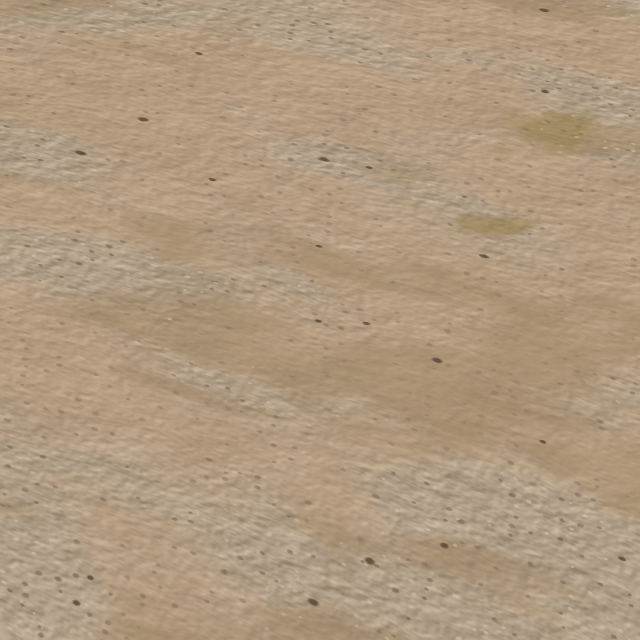
Give the GLSL for this texture, as a Shadertoy shader.

```glsl
const vec3 WARM_SAND = vec3(0.710, 0.612, 0.502);
const vec3 GREY_GRAVEL = vec3(0.690, 0.620, 0.535);
const vec3 BARE_EARTH = vec3(0.645, 0.548, 0.428);
const vec3 OLIVE_MOSS = vec3(0.610, 0.520, 0.350);
const vec3 DARK_STONE = vec3(0.330, 0.265, 0.210);
const vec3 PALE_CHIP = vec3(0.840, 0.790, 0.720);

float hash(vec2 p) {
    vec3 q = fract(vec3(p.xyx) * 0.1031);
    q += dot(q, q.yzx + 33.33);
    return fract((q.x + q.y) * q.z);
}

float noise(vec2 p) {
    vec2 cell = floor(p), f = fract(p);
    vec2 u = f * f * (3.0 - 2.0 * f);
    float low = mix(hash(cell), hash(cell + vec2(1, 0)), u.x);
    float high = mix(hash(cell + vec2(0, 1)), hash(cell + vec2(1, 1)), u.x);
    return mix(low, high, u.y);
}

float fbm(vec2 p, int octaves) {
    float sum = 0.0, weight = 0.5, total = 0.0;
    for (int i = 0; i < octaves; i++) {
        sum += weight * noise(p);
        total += weight;
        weight *= 0.5;
        p = mat2(1.6, 0.5, -0.5, 1.9) * p + 17.3;
    }
    return sum / total;
}

// Light from the upper left on a bumpy surface, roughly -0.5 to 0.5
float relief(vec2 p) {
    vec2 toLight = vec2(-0.35, 0.65);
    return fbm(p, 2) - fbm(p + toLight, 2);
}

// Sparse soft ellipses, at most one in each cell
float scatter(vec2 p, float share, float radius) {
    vec2 cell = floor(p);
    vec2 centre = 0.3 + 0.4 * vec2(hash(cell + 3.1), hash(cell + 7.7));
    float size = radius * mix(0.55, 1.0, hash(cell + 11.9));
    vec2 d = fract(p) - centre;
    d += 0.3 * size * (noise(p * 9.0) - 0.5);
    float present = step(hash(cell + 23.5), share);
    return present * (1.0 - smoothstep(0.5, 1.25, length(d) / size));
}

float mossPatch(vec2 uv, vec2 centre, vec2 size) {
    vec2 d = (uv - centre) / size;
    float ragged = length(d) + 1.2 * (fbm(uv * vec2(18.0, 30.0), 3) - 0.5);
    return 1.0 - smoothstep(0.35, 1.15, ragged);
}

void mainImage(out vec4 fragColor, in vec2 fragCoord) {
    vec2 uv = fragCoord / iResolution.xy;

    // Ground plane: rows compress with distance and slope down to the right
    vec2 ground = vec2(uv.x, uv.y * (1.0 + 0.5 * uv.y) + 0.32 * uv.x);
    ground += 0.012 * (vec2(noise(uv * 9.0), noise(uv * 9.0 + 40.0)) - 0.5);

    // Broad patches
    float nearness = 1.0 - uv.y;
    float gravelField = fbm(ground * vec2(4.0, 6.5) + 5.0, 5);
    float gravel = smoothstep(0.36, 0.66, gravelField + 0.22 * (nearness - 0.5));
    float bareField = fbm(ground * vec2(3.6, 8.5) + 31.0, 5);
    float bare = smoothstep(0.54, 0.70, bareField);
    float moss = max(mossPatch(uv, vec2(0.87, 0.80), vec2(0.085, 0.04)),
                     mossPatch(uv, vec2(0.77, 0.645), vec2(0.06, 0.018)));

    vec3 color = mix(WARM_SAND, GREY_GRAVEL, gravel);
    color = mix(color, BARE_EARTH, 0.75 * bare);
    color = mix(color, OLIVE_MOSS, 0.75 * moss);

    // Grain: coarse lumps, fine grit and faint streaks
    float lumps = relief(ground * vec2(58.0, 80.0));
    float grit = relief(ground * vec2(105.0, 150.0) + 60.0);
    float streaks = fbm(ground * vec2(24.0, 75.0) + 90.0, 3) - 0.5;
    float mottling = fbm(ground * vec2(13.0, 22.0) + 70.0, 3) - 0.5;
    float roughness = mix(0.75, 1.25, gravel) * (1.0 - 0.45 * max(bare, moss));
    float shade = roughness * (0.15 * lumps + 0.17 * grit + 0.10 * streaks);
    shade += 0.08 * mottling;
    color *= 1.0 + shade * vec3(0.93, 1.0, 1.13);

    // Little shadowed pits, pale chips and a few dark stones
    float pits = scatter(ground * vec2(38.0, 52.0), 0.16, 0.24);
    float chips = scatter(ground * vec2(44.0, 58.0) + 15.0, 0.12, 0.22);
    float stones = scatter(ground * vec2(11.0, 17.0) + 8.0, 0.07, 0.11);
    color = mix(color, DARK_STONE, 0.32 * pits * roughness);
    color = mix(color, PALE_CHIP, 0.50 * chips * gravel);
    color = mix(color, DARK_STONE, 0.80 * stones);

    fragColor = vec4(color, 1.0);
}
```
